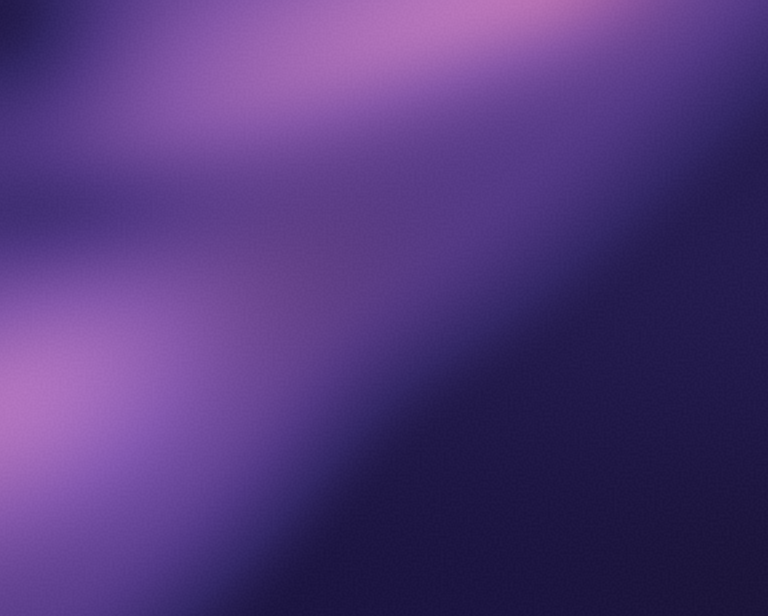
Write a WebGL 2 fragment shader that draws this background.

```glsl
#version 300 es
precision highp float;

uniform vec2 u_resolution;
out vec4 fragColor;

const vec3 MIDNIGHT = vec3(0.10, 0.075, 0.24);
const vec3 INDIGO = vec3(0.20, 0.155, 0.40);
const vec3 VIOLET = vec3(0.32, 0.22, 0.52);
const vec3 ORCHID = vec3(0.52, 0.34, 0.66);
const vec3 PINK = vec3(0.72, 0.465, 0.74);

// Gradient noise
vec2 hashGradient(vec2 cell) {
    vec3 q = fract(cell.xyx * vec3(0.1031, 0.1030, 0.0973));
    q += dot(q, q.yzx + 33.33);
    float angle = 6.28319 * fract((q.x + q.y) * q.z);
    return vec2(cos(angle), sin(angle));
}

float gradientNoise(vec2 p) {
    vec2 cell = floor(p);
    vec2 f = fract(p);
    vec2 u = f * f * f * (f * (f * 6.0 - 15.0) + 10.0);
    vec2 e = vec2(0.0, 1.0);
    float bottom = mix(dot(hashGradient(cell), f),
                       dot(hashGradient(cell + e.yx), f - e.yx), u.x);
    float top = mix(dot(hashGradient(cell + e), f - e),
                    dot(hashGradient(cell + e.yy), f - e.yy), u.x);
    return mix(bottom, top, u.y);
}

// Soft rotated ellipse with separate reach behind and ahead of its centre
float lobe(vec2 p, vec2 center, float angle, vec2 behind, vec2 ahead) {
    vec2 axis = vec2(cos(angle), sin(angle));
    vec2 d = p - center;
    vec2 q = vec2(dot(d, axis), dot(d, vec2(-axis.y, axis.x)));
    q /= mix(behind, ahead, step(0.0, q));
    return exp(-dot(q, q));
}

// Diagonal boundary between the dark side and the violet side
float diagonalVeil(vec2 p, vec2 origin, vec2 axis, float softness) {
    vec2 d = p - origin;
    float along = dot(d, axis);
    float side = dot(d, vec2(-axis.y, axis.x));
    float bend = (along - 0.43) / 0.23;
    side -= 0.045 * exp(-bend * bend);
    return smoothstep(-softness, softness, side);
}

// Light level to colour
vec3 ramp(float level) {
    vec3 color = mix(MIDNIGHT, INDIGO, clamp((level - 0.10) / 0.10, 0.0, 1.0));
    color = mix(color, VIOLET, clamp((level - 0.20) / 0.12, 0.0, 1.0));
    color = mix(color, ORCHID, clamp((level - 0.32) / 0.20, 0.0, 1.0));
    return mix(color, PINK, clamp((level - 0.52) / 0.20, 0.0, 1.0));
}

void main() {
    vec2 uv = gl_FragCoord.xy / u_resolution;
    vec2 p = uv * vec2(1.25, 1.0);

    // Dark base and violet field
    float shade = mix(0.108, 0.145, smoothstep(0.0, 0.65, uv.y));
    float veil = diagonalVeil(p, vec2(0.31, 0.04), vec2(0.73, 0.683), 0.135);
    float level = mix(shade, 0.325, veil);

    // Upper band and lower left glow
    level += 0.39 * lobe(p, vec2(0.83, 1.02), 0.345, vec2(0.75, 0.14), vec2(0.30, 0.22));
    level += 0.37 * lobe(p, vec2(0.0, 0.34), 0.38, vec2(0.50, 0.215), vec2(0.39, 0.18));

    // Shadows in the upper left corner and between the glows
    level -= 0.23 * lobe(p, vec2(0.0, 0.96), 0.0, vec2(0.20), vec2(0.20));
    level -= 0.15 * lobe(p, vec2(0.06, 0.66), 0.1, vec2(0.28, 0.10), vec2(0.28, 0.10));

    // Hue shifts
    vec3 color = ramp(max(level, 0.10));
    float lavender = lobe(p, vec2(0.17, 0.30), 0.4, vec2(0.20), vec2(0.20));
    float blush = lobe(p, vec2(1.0, 1.02), 0.2, vec2(0.20, 0.08), vec2(0.10, 0.08));
    float dusk = lobe(p, vec2(0.50, 0.56), 0.5, vec2(0.22, 0.14), vec2(0.22, 0.14));
    color += vec3(-0.005, 0.008, 0.035) * lavender;
    color += vec3(0.03, -0.005, -0.03) * blush;
    color += vec3(0.01, 0.0, -0.025) * dusk;
    color.b -= 0.025 * smoothstep(0.6, 1.0, uv.x) * smoothstep(0.4, 0.0, uv.y);

    // Fine grain
    color += 0.022 * gradientNoise(p * 230.0);
    fragColor = vec4(clamp(color, 0.0, 1.0), 1.0);
}
```
